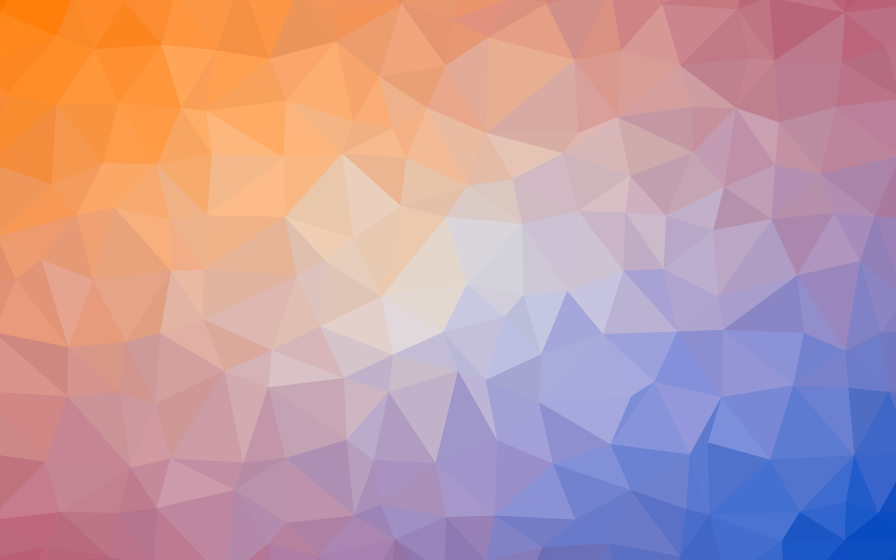
Give the GLSL for this background, as a WebGL 1 fragment shader.

```glsl
precision highp float;
// Low-poly mesh of soft triangles: orange to pale grey to blue, with rose corners.

uniform vec2 u_resolution;

const float ROWS = 10.0;

float hash(vec2 p) {
  return fract(sin(dot(p, vec2(127.1, 311.7))) * 43758.5453);
}

vec2 hash2(vec2 p) {
  return vec2(hash(p), hash(p + 37.3));
}

// Mesh corner: a grid point pushed off its place
vec2 corner(vec2 id) {
  return id + 0.76 * (hash2(id) - 0.5);
}

// Smooth colour field, uv from 0 to 1
vec3 palette(vec2 uv) {
  float along = clamp(0.5 * (uv.x + 1.0 - uv.y), 0.0, 1.0);
  float across = clamp(abs(uv.x + uv.y - 1.0), 0.0, 1.0);
  vec3 orange = vec3(1.00, 0.48, 0.03);
  vec3 peach = vec3(0.99, 0.70, 0.46);
  vec3 pale = vec3(0.87, 0.87, 0.87);
  vec3 periwinkle = vec3(0.59, 0.61, 0.86);
  vec3 blue = vec3(0.03, 0.30, 0.77);
  vec3 rose = vec3(0.72, 0.37, 0.46);

  vec3 color = mix(orange, peach, clamp(along / 0.28, 0.0, 1.0));
  color = mix(color, pale, clamp((along - 0.28) / 0.22, 0.0, 1.0));
  color = mix(color, periwinkle, clamp((along - 0.5) / 0.2, 0.0, 1.0));
  color = mix(color, blue, clamp((along - 0.7) / 0.3, 0.0, 1.0));
  return mix(color, rose, pow(across, 1.1 + 2.0 * abs(along - 0.5)));
}

// Signed distance to the line a-b, positive on its left
float leftOf(vec2 p, vec2 a, vec2 b) {
  vec2 e = normalize(b - a);
  return e.x * (p.y - a.y) - e.y * (p.x - a.x);
}

// Flat facet colour, weighted by its coverage of the pixel
vec4 facet(vec2 p, vec2 a, vec2 b, vec2 c) {
  float inside = min(leftOf(p, a, b), min(leftOf(p, b, c), leftOf(p, c, a)));
  float coverage = clamp(inside * u_resolution.y / ROWS + 0.5, 0.0, 1.0);
  vec2 center = (a + b + c) / 3.0;
  vec2 seed = floor(center * 64.0);
  vec2 extent = ROWS * vec2(u_resolution.x / u_resolution.y, 1.0);
  vec2 uv = center / extent + 0.11 * (hash2(seed + 5.0) - 0.5);
  vec3 color = palette(uv) + 0.05 * (hash(seed) - 0.5);
  return vec4(color, 1.0) * coverage;
}

void main() {
  vec2 p = ROWS * gl_FragCoord.xy / u_resolution.y;
  vec4 sum = vec4(0.0);

  // Split each nearby cell along its shorter diagonal
  for (int j = -1; j <= 1; j++) {
    for (int i = -1; i <= 1; i++) {
      vec2 id = floor(p) + vec2(float(i), float(j));
      vec2 a = corner(id);
      vec2 b = corner(id + vec2(1.0, 0.0));
      vec2 c = corner(id + vec2(1.0, 1.0));
      vec2 d = corner(id + vec2(0.0, 1.0));
      if (distance(a, c) < distance(b, d)) {
        sum += facet(p, a, b, c) + facet(p, a, c, d);
      } else {
        sum += facet(p, a, b, d) + facet(p, b, c, d);
      }
    }
  }

  gl_FragColor = vec4(sum.rgb / max(sum.a, 0.001), 1.0);
}
```
